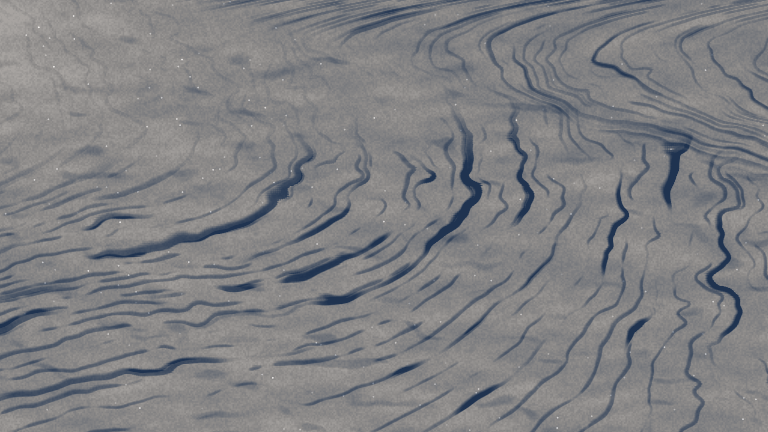
This texture is drawn by a WebGL 2 fragment shader. Its source:

```glsl
#version 300 es
precision highp float;
// Wind-carved snow in low light: two families of bent contour lines are cut
// into ridges, each casting a broken blue shadow of varying width.
// Soft relief, short dimples, fine grain and cellular glints finish the surface.
#define LIT_SNOW vec3(0.548, 0.539, 0.534)
#define DEEP_SHADOW vec3(0.12, 0.20, 0.315)
#define BOLD_FREQ 8.0
#define FINE_FREQ 23.0
#define ARC_FREQ 13.0
#define BOLD_WIDTH 0.019
#define FINE_WIDTH 0.006
#define EDGE_SOFTNESS 0.0038
#define GRAIN 0.235
#define GLINT_CELLS 42.0
#define GLINT_SHARE 0.07

uniform vec2 u_resolution;
out vec4 outColor;

float hash(vec2 p) {
    vec3 q = fract(p.xyx * vec3(0.1031, 0.1030, 0.0973));
    q += dot(q, q.yzx + 33.33);
    return fract((q.x + q.y) * q.z);
}

float noise(vec2 p) {
    vec2 i = floor(p), f = fract(p);
    f = f * f * (3.0 - 2.0 * f);
    return mix(mix(hash(i), hash(i + vec2(1, 0)), f.x),
               mix(hash(i + vec2(0, 1)), hash(i + vec2(1, 1)), f.x), f.y);
}

// Slope of a noise surface towards the light
float relief(vec2 p) {
    return noise(p) - noise(p + vec2(0.35, 0.55));
}

// Irregular sideways wander that kinks the ridges
vec2 wander(vec2 p) {
    float broad = noise(p * vec2(4.0, 8.0) + 3.7) - 0.5;
    float kink = noise(p * vec2(11.0, 20.0) + 21.0) - 0.5;
    float jag = noise(p * vec2(24.0, 44.0) + 63.0) - 0.5;
    float sway = sin(p.y * 27.0 + 3.0 * sin(p.x * 5.0 + p.y * 6.0));
    return vec2(0.075, 0.034) * broad + vec2(0.060, 0.032) * kink
         + vec2(0.026, 0.015) * jag + vec2(0.006, 0.003) * sway;
}

// Contours that run level at lower left and turn upright at right
float sweepField(vec2 p) {
    float dy = 0.56 + 0.16 * smoothstep(1.0, 0.1, p.x) - p.y;
    float q = dy * dy * (dy > 0.0 ? 1.0 : 0.3);
    return (p.x + 9.2 * q) / (1.0 + 5.4 * q);
}

// Crescents opening to the right
float arcField(vec2 p) {
    float dy = p.y - 0.89;
    return p.x - (dy > 0.0 ? 26.0 : 8.5) * dy * dy;
}

// Shadow amount of the ridge nearest to contour value t
float ridgeShadow(float t, vec2 p, float width, float patchScale, float seed) {
    float slope = max(length(vec2(dFdx(t), dFdy(t))) * u_resolution.y, 1.0);
    float id = floor(t);
    float d = (fract(t) - 0.5) / slope;
    vec2 site = p * patchScale + id * 7.3 + seed;
    float along = 0.66 * noise(site) + 0.34 * noise(site * 3.7);
    float power = smoothstep(0.36, 0.78, along) * (0.4 + 0.6 * hash(vec2(id, seed)));
    float w = min(width * power, 0.3 / slope);
    float rise = smoothstep(-1.2 * w - EDGE_SOFTNESS, -0.4 * w, d);
    float fall = 1.0 - smoothstep(0.45 * w, 0.45 * w + EDGE_SOFTNESS, d);
    float room = smoothstep(0.5, 0.34, abs(fract(t) - 0.5));
    float penumbra = 0.16 * exp(-abs(d) / (0.4 * width + 0.004));
    return (rise * fall * smoothstep(0.02, 0.4, power) + penumbra * power) * room;
}

// One bright point at a random place in some of the cells
float glints(vec2 p) {
    vec2 cell = floor(p * GLINT_CELLS);
    vec2 centre = 0.15 + 0.7 * vec2(hash(cell + 5.1), hash(cell + 47.7));
    float d = length(fract(p * GLINT_CELLS) - centre) / GLINT_CELLS;
    float lit = step(1.0 - GLINT_SHARE, hash(cell + 91.3));
    return lit * (0.2 + 0.8 * hash(cell + 13.9)) * smoothstep(0.0032, 0.0008, d);
}

void main() {
    vec2 p = gl_FragCoord.xy / u_resolution.y;
    vec2 bend = wander(p);
    float sweep = sweepField(p + bend);
    float arc = arcField(p + bend * vec2(0.8, 0.3));

    // Ridge layers
    float bold = ridgeShadow(sweep * BOLD_FREQ, p, BOLD_WIDTH, 3.5, 4.0);
    float fine = ridgeShadow(sweep * FINE_FREQ + 0.4, p, FINE_WIDTH, 8.0, 19.0);
    float arcs = ridgeShadow(arc * ARC_FREQ, p, 0.007, 4.5, 33.0);
    float arcFine = ridgeShadow(arc * ARC_FREQ * 2.3, p, 0.004, 6.0, 57.0);

    // Regions: carved foreground, crescents above, calm snow at upper left
    float crescent = smoothstep(-0.03, 0.07, p.y - 1.13 + 0.31 * p.x);
    float carved = smoothstep(0.78, 0.56, p.y + 0.14 * (1.0 - p.x));
    float nearRight = mix(0.6, 1.0, smoothstep(0.2, 1.0, p.x));
    float lower = bold * carved * nearRight + fine * mix(0.10, 0.48, carved);
    float upper = arcs * 0.42 + arcFine * 0.27;
    float shade = mix(lower, upper, crescent) + 0.012;

    // Soft relief and short dimples lit from one side, broad light changes
    vec2 r = vec2(p.x + 0.35 * p.y, p.y - 0.25 * p.x) * vec2(7.0, 17.0);
    vec2 s = (p + 0.7 * bend) * vec2(15.0, 34.0);
    shade += 0.16 * relief(r) + 0.14 * relief(r * 2.3 + 8.0);
    shade += 0.26 * smoothstep(0.22, 0.6, relief(s)) * (1.0 - 0.5 * crescent);
    shade += 0.09 * (noise(p * 2.5 + 40.0) - 0.5);
    shade -= 0.14 * smoothstep(0.5, 0.0, length(p - vec2(0.0, 1.0)));
    shade += 0.05 * smoothstep(0.6, 1.0, p.y) * smoothstep(0.5, 1.2, p.x);

    // Grain fades inside the shadows
    float grain = 0.75 * noise(p * 287.0) + 0.25 * noise(p * 120.0 + 11.0) - 0.5;
    shade += GRAIN * grain * (1.0 - 0.7 * clamp(shade, 0.0, 1.0));

    vec3 color = mix(LIT_SNOW, DEEP_SHADOW, clamp(shade, 0.0, 1.0));
    color += vec3(0.42, 0.40, 0.37) * clamp(-shade, 0.0, 0.25);
    color += 0.33 * glints(p) * (1.0 - clamp(shade, 0.0, 1.0));
    outColor = vec4(color, 1.0);
}
```
